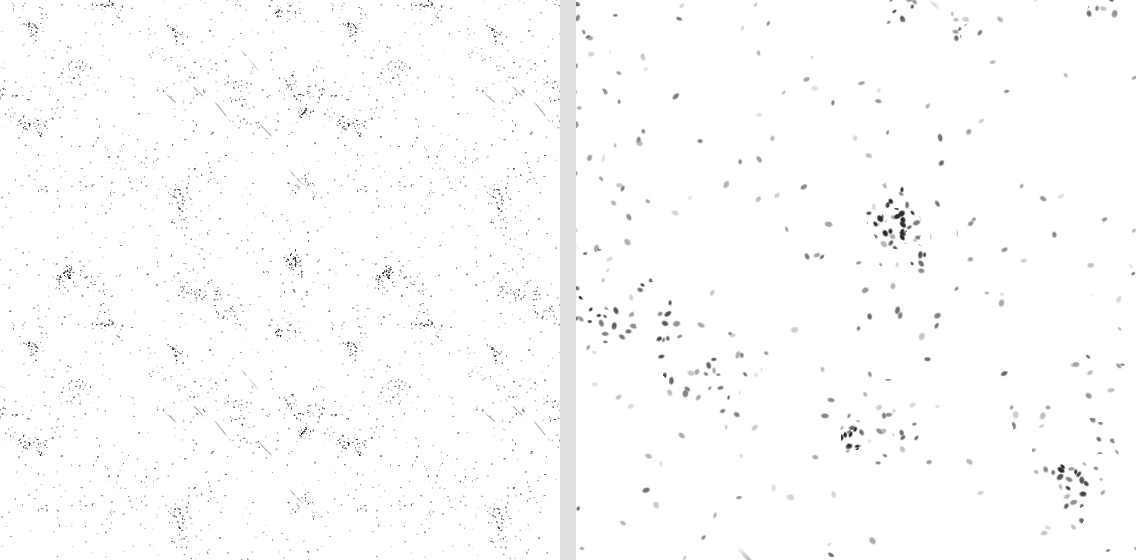
Left, the full canvas; right, a detail of the centre.
Give the GLSL for this texture, as a three.js fragment shader.

```glsl
varying vec2 vUv;

#define TILE 0.57          // side of the repeating tile
#define CLUMPS 5.0         // clumps across a tile
#define BASE_DENSITY 0.022 // chance of a lone grain
#define GRAIN_MIN 0.0009
#define GRAIN_MAX 0.0018
#define EDGE 0.0007        // half width of soft edges
#define SCRATCHES 6
#define SCRATCH_WIDTH 0.0004
#define SCRATCH_TONE 0.32
#define INK vec3(0.08)
#define PAPER vec3(1.0)

// Hash without sine
vec4 hash4(vec2 cell, float seed) {
  vec4 q = fract(vec4(cell.xyx, cell.y + seed) * vec4(0.1031, 0.1030, 0.0973, 0.1099) + seed * 0.137);
  q += dot(q, q.wzxy + 33.33);
  return fract((q.xxyz + q.yzzw) * q.zywx);
}

// Value noise that wraps around the tile
float tileNoise(vec2 t, float count, float seed) {
  vec2 cell = floor(t * count);
  vec2 f = fract(t * count);
  f = f * f * (3.0 - 2.0 * f);
  float a = hash4(mod(cell, count), seed).x;
  float b = hash4(mod(cell + vec2(1.0, 0.0), count), seed).x;
  float c = hash4(mod(cell + vec2(0.0, 1.0), count), seed).x;
  float d = hash4(mod(cell + vec2(1.0, 1.0), count), seed).x;
  return mix(mix(a, b, f.x), mix(c, d, f.x), f.y);
}

// Chance of a grain: sparse dust plus loose and tight clumps
float grainDensity(vec2 t) {
  vec2 warp = vec2(tileNoise(t, 24.0, 3.0), tileNoise(t, 24.0, 4.0)) - 0.5;
  vec2 p = t + warp * 0.05;
  vec2 home = floor(p * CLUMPS);
  float clumps = 0.0;
  for (int y = -1; y <= 1; y++) {
    for (int x = -1; x <= 1; x++) {
      vec2 cell = home + vec2(float(x), float(y));
      vec4 h = hash4(mod(cell, CLUMPS), 7.0);
      vec2 d = (p - (cell + h.xy) / CLUMPS) * TILE;
      vec2 diagonal = vec2(d.x + d.y, 0.7 * (d.x - d.y)) * 0.8;
      float radius = mix(0.010, 0.040, h.z);
      float strength = (0.10 + 0.6 * pow(1.0 - h.z, 2.0)) * (0.4 + 0.9 * h.w);
      clumps += strength * exp(-dot(diagonal, diagonal) / (radius * radius));
    }
  }
  float gaps = smoothstep(0.25, 0.75, tileNoise(t, 38.0, 11.0)) * 1.7;
  float drift = 0.4 + 1.2 * tileNoise(t, 9.0, 13.0);
  return BASE_DENSITY * drift + clumps * gaps;
}

// Darkness of one layer of small uneven grains
float grainLayer(vec2 t, float count, float density, float seed) {
  vec2 home = floor(t * count);
  float dark = 0.0;
  for (int y = -1; y <= 1; y++) {
    for (int x = -1; x <= 1; x++) {
      vec2 cell = home + vec2(float(x), float(y));
      vec4 place = hash4(mod(cell, count), seed);
      if (place.z < density) {
        vec4 look = hash4(mod(cell, count), seed + 5.0);
        vec2 d = (t - (cell + place.xy) / count) * TILE;
        float angle = look.x * 3.1416;
        d = mat2(cos(angle), -sin(angle), sin(angle), cos(angle)) * d;
        d *= vec2(0.8, 1.0 + 0.4 * look.y);
        float radius = mix(GRAIN_MIN, GRAIN_MAX, look.z);
        float tone = min(0.10 + 0.50 * look.w + 1.5 * density * place.w, 0.9);
        float cover = 1.0 - smoothstep(radius - EDGE, radius + EDGE, length(d));
        dark = max(dark, tone * cover);
      }
    }
  }
  return dark;
}

// Faint broken scratches falling to the right
float scratchLayer(vec2 t) {
  float dark = 0.0;
  for (int i = 0; i < SCRATCHES; i++) {
    vec4 h = hash4(vec2(float(i), 2.0), 17.0);
    vec2 d = (fract(t - h.xy + 0.5) - 0.5) * TILE;
    float angle = -0.83 + 0.22 * (h.z - 0.5);
    vec2 along = vec2(cos(angle), sin(angle));
    float s = dot(d, along);
    float across = abs(dot(d, vec2(-along.y, along.x)));
    float halfLength = mix(0.015, 0.04, h.w);
    float taper = 1.0 - smoothstep(0.5, 1.0, abs(s) / halfLength);
    float line = 1.0 - smoothstep(SCRATCH_WIDTH, SCRATCH_WIDTH + 2.0 * EDGE, across);
    float breaks = smoothstep(0.2, 0.6, tileNoise(t, 70.0, 19.0));
    dark = max(dark, SCRATCH_TONE * line * taper * breaks);
  }
  return dark;
}

void main() {
  vec2 t = vUv / TILE;
  float density = grainDensity(t);
  float dark = grainLayer(t, 103.0, density, 23.0);
  dark = max(dark, grainLayer(t, 97.0, density, 41.0));
  dark = max(dark, scratchLayer(t));
  gl_FragColor = vec4(mix(PAPER, INK, dark), 1.0);
}
```
